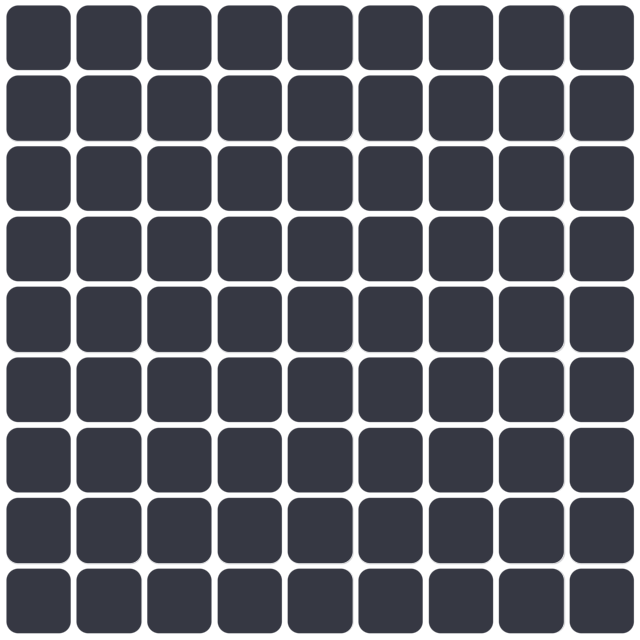
A Shadertoy shader for this pattern:

```glsl
const float COUNT = 9.0;                       // tiles across and down
const float PITCH = 0.1100;                    // distance between tile centres
const vec2  GRID_CENTER = vec2(0.0003, 0.0010);
const vec2  HALF_SIZE = vec2(0.0502, 0.0505);
const float CORNER_RADIUS = 0.0185;
const float EDGE_SOFTNESS = 0.0013;
const float WIDE_EVERY = 3.0;                  // every third row and column is wider
const float WIDE_GROWTH = 0.0006;
const float FRINGE_SHIFT = 0.0020;             // faint rim, right and below
const float FRINGE_OPACITY = 0.22;
const vec3  TILE_COLOR = vec3(0.212, 0.220, 0.262);
const vec3  GAP_COLOR = vec3(1.0);

float roundedBox(vec2 p, vec2 halfSize, float radius) {
    vec2 q = abs(p) - halfSize + radius;
    return length(max(q, 0.0)) + min(max(q.x, q.y), 0.0) - radius;
}

float coverage(float dist, float softness) {
    return 1.0 - smoothstep(-softness, softness, dist);
}

void mainImage(out vec4 fragColor, in vec2 fragCoord) {
    float canvas = min(iResolution.x, iResolution.y);
    vec2 p = (fragCoord - 0.5 * iResolution.xy) / canvas - GRID_CENTER;
    float softness = max(EDGE_SOFTNESS, 0.7 / canvas);

    // Nearest tile, counted from the middle one
    float last = 0.5 * (COUNT - 1.0);
    vec2 tile = clamp(floor(p / PITCH + 0.5), -last, last);
    vec2 local = p - tile * PITCH;

    // Wider rows and columns: 1 on every third, 0 elsewhere
    vec2 wide = 1.0 - step(0.5, mod(tile + WIDE_EVERY * COUNT, WIDE_EVERY));
    vec2 halfSize = HALF_SIZE + WIDE_GROWTH * wide;

    float body = coverage(roundedBox(local, halfSize, CORNER_RADIUS), softness);

    // Fringe strengthens towards the right-hand columns
    vec2 shift = FRINGE_SHIFT * wide * vec2(0.7 + 0.1 * tile.x, -0.8);
    float fringe = coverage(roundedBox(local - shift, halfSize, CORNER_RADIUS), softness);

    float ink = max(body, FRINGE_OPACITY * fringe);
    fragColor = vec4(mix(GAP_COLOR, TILE_COLOR, ink), 1.0);
}
```
